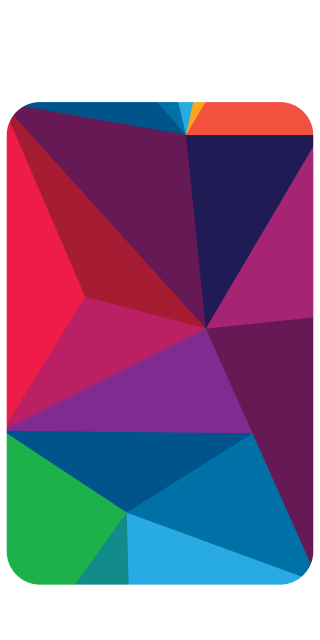
Give the GLSL for this background, as a Shadertoy shader.

```glsl
// A rounded card on white, split into flat, jewel-coloured facets.
// Each facet is an anti-aliased half-plane, or the overlap of two, layered
// back to front. Units: canvas width = 1, canvas height = 2.

const vec3 WHITE   = vec3(1.0);
const vec3 NAVY    = vec3(0.125, 0.106, 0.333);
const vec3 WINE    = vec3(0.400, 0.098, 0.333);
const vec3 MAGENTA = vec3(0.647, 0.141, 0.455);
const vec3 VIOLET  = vec3(0.500, 0.169, 0.565);
const vec3 PINK    = vec3(0.737, 0.125, 0.392);
const vec3 RED     = vec3(0.933, 0.110, 0.278);
const vec3 GARNET  = vec3(0.651, 0.114, 0.200);
const vec3 CORAL   = vec3(0.949, 0.318, 0.251);
const vec3 AMBER   = vec3(0.980, 0.651, 0.118);
const vec3 COBALT  = vec3(0.000, 0.329, 0.545);
const vec3 OCEAN   = vec3(0.000, 0.443, 0.651);
const vec3 SKY     = vec3(0.157, 0.671, 0.886);
const vec3 TEAL    = vec3(0.071, 0.545, 0.545);
const vec3 GREEN   = vec3(0.114, 0.694, 0.298);

// Shared corners of the facets
const vec2 CORNER = vec2(0.005, 1.680);
const vec2 TOP    = vec2(0.581, 1.578);
const vec2 HUB    = vec2(0.643, 0.973);
const vec2 NOTCH  = vec2(0.266, 1.073);
const vec2 LEFT   = vec2(0.008, 0.654);
const vec2 RIGHT  = vec2(0.789, 0.646);
const vec2 BASE   = vec2(0.396, 0.398);

// Coverage from a signed distance that is positive inside
float coverage(float d, float pixel) {
    return clamp(d / pixel + 0.5, 0.0, 1.0);
}

// Coverage of the half-plane to the left of the line a -> b
float leftOf(vec2 p, vec2 a, vec2 b, float pixel) {
    vec2 dir = normalize(b - a);
    vec2 q = p - a;
    return coverage(dir.x * q.y - dir.y * q.x, pixel);
}

float roundedBox(vec2 p, vec2 halfSize, float radius) {
    vec2 q = abs(p) - halfSize + radius;
    return length(max(q, 0.0)) + min(max(q.x, q.y), 0.0) - radius;
}

// Narrow fan along the top edge
vec3 topFan(vec2 p, float px) {
    float rim = 1.682;
    vec3 col = COBALT;
    col = mix(col, OCEAN, leftOf(p, vec2(0.490, rim), TOP, px));
    col = mix(col, SKY,   leftOf(p, vec2(0.557, rim), TOP, px));
    col = mix(col, AMBER, leftOf(p, vec2(0.604, rim), TOP, px));
    return mix(col, CORAL, leftOf(p, vec2(0.643, rim), TOP, px));
}

// Facets above and to the right of the hub
vec3 upperFacets(vec2 p, float px) {
    vec3 col = mix(WINE, NAVY, leftOf(p, TOP, HUB, px));
    col = mix(col, MAGENTA, leftOf(p, vec2(0.979, 1.542), HUB, px));
    return mix(col, WINE, leftOf(p, vec2(0.979, 1.008), HUB, px));
}

// Warm facets to the left of the hub
vec3 warmFacets(vec2 p, float px) {
    vec3 col = mix(GARNET, PINK, leftOf(p, HUB, NOTCH, px));
    float redMask = min(leftOf(p, NOTCH, CORNER, px), leftOf(p, LEFT, NOTCH, px));
    col = mix(col, RED, redMask);
    return mix(col, VIOLET, leftOf(p, HUB, LEFT, px));
}

// Cool facets around the base point
vec3 coolFacets(vec2 p, float px) {
    vec3 col = mix(COBALT, OCEAN, leftOf(p, RIGHT, BASE, px));
    col = mix(col, SKY, leftOf(p, vec2(0.943, 0.198), BASE, px));
    float below = leftOf(p, BASE, LEFT, px);
    col = mix(col, TEAL, min(below, leftOf(p, vec2(0.402, 0.174), BASE, px)));
    return mix(col, GREEN, min(below, leftOf(p, vec2(0.234, 0.174), BASE, px)));
}

void mainImage(out vec4 fragColor, in vec2 fragCoord) {
    vec2 p = fragCoord / iResolution.xy * vec2(1.0, 2.0);
    float px = 1.0 / iResolution.x;

    // Upper half of the card
    float topMask = min(leftOf(p, CORNER, TOP, px), coverage(p.y - TOP.y, px));
    vec3 col = mix(upperFacets(p, px), topFan(p, px), topMask);

    // Lower left, cut by the two long diagonals through the hub
    vec3 lower = mix(warmFacets(p, px), coolFacets(p, px), leftOf(p, RIGHT, LEFT, px));
    float lowerMask = min(leftOf(p, HUB, CORNER, px), leftOf(p, RIGHT, HUB, px));
    col = mix(col, lower, lowerMask);

    // Rounded card on white
    float card = roundedBox(p - vec2(0.5, 0.927), vec2(0.479, 0.754), 0.104);
    fragColor = vec4(mix(WHITE, col, coverage(-card, px)), 1.0);
}
```
